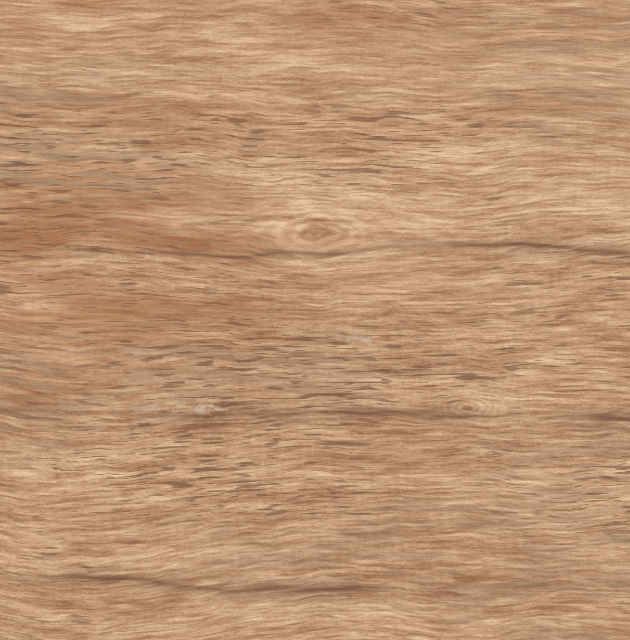
This texture is drawn by a WebGL 1 fragment shader. Its source:

```glsl
precision highp float;
// Weathered oak board: fine horizontal grain, knots, rusty stains and dark seams.

#define LIGHT_WOOD vec3(0.880, 0.735, 0.595)
#define DARK_WOOD vec3(0.585, 0.410, 0.290)
#define RUST vec3(0.640, 0.420, 0.285)
#define GREY vec3(0.625, 0.525, 0.430)
#define PORE vec3(0.430, 0.305, 0.225)
#define CHALK vec3(0.810, 0.740, 0.650)
#define BASE_TONE 0.655
#define GRAIN_CONTRAST 1.0
#define PORE_AMOUNT 0.60
#define STAIN_AMOUNT 0.65
#define WAVINESS 0.060

uniform vec2 u_resolution;

float hash(vec2 p) {
  return fract(sin(dot(p, vec2(127.1, 311.7))) * 43758.5453);
}

float noise(vec2 p) {
  vec2 i = floor(p), f = fract(p);
  f = f * f * (3.0 - 2.0 * f);
  return mix(mix(hash(i), hash(i + vec2(1.0, 0.0)), f.x),
             mix(hash(i + vec2(0.0, 1.0)), hash(i + vec2(1.0, 1.0)), f.x), f.y);
}

float fbm(vec2 p) {
  float sum = 0.0, amp = 0.533;
  for (int i = 0; i < 4; i++) {
    sum += amp * noise(p);
    p = p * 2.03 + vec2(17.3, 9.1);
    amp *= 0.5;
  }
  return sum;
}

// One fibre: noise along x with its own random shift
float fibre(float x, float row) {
  x += 40.0 * hash(vec2(row, 5.3));
  float i = floor(x);
  return mix(hash(vec2(i, row)), hash(vec2(i + 1.0, row)), smoothstep(0.0, 1.0, x - i));
}

// Staggered fibres blended from row to row
float streak(vec2 p) {
  float row = floor(p.y);
  return mix(fibre(p.x, row), fibre(p.x, row + 1.0), smoothstep(0.0, 1.0, p.y - row));
}

// Soft elliptical spot, 1 in the middle
float spot(vec2 p, vec2 centre, vec2 size) {
  vec2 d = (p - centre) / size;
  return exp(-dot(d, d));
}

// Pushes the grain coordinate aside around a knot
float knotBend(vec2 p, vec2 centre, vec2 size) {
  return (p.y - centre.y) * 0.58 * spot(p, centre, size);
}

// Tone change of a knot: pale lens, uneven rings, dark heart
float knotTone(vec2 p, vec2 centre, vec2 size) {
  vec2 d = (p - centre) / size;
  float r = length(d) + 0.30 * (fbm(p * vec2(22.0, 50.0)) - 0.5);
  float rings = sin(r * 32.0) * 0.17 * exp(-r * r * 2.0);
  return rings + 0.14 * exp(-r * r) - 0.40 * exp(-r * r * 22.0);
}

void main() {
  vec2 p = gl_FragCoord.xy / u_resolution.y;
  vec2 knotA = vec2(0.49, 0.632), sizeA = vec2(0.130, 0.058);
  vec2 knotB = vec2(0.73, 0.362), sizeB = vec2(0.060, 0.026);

  // Grain coordinates: long waves, small ripples and the flow around the knots
  vec2 g = p;
  g.y += WAVINESS * (noise(p * vec2(2.4, 2.2) + 4.7) - 0.5);
  g.y += 0.016 * (noise(p * vec2(7.0, 5.0) + 21.0) - 0.5);
  g.y += 0.005 * (noise(p * vec2(26.0, 18.0)) - 0.5);
  g.y -= knotBend(p, knotA, sizeA) + knotBend(p, knotB, sizeB);

  // Streaks from broad bands down to hair lines
  float tone = 0.50 * (fbm(g * vec2(1.7, 10.0) + 3.0) - 0.5);
  tone += 0.22 * (streak(g * vec2(6.0, 60.0)) - 0.5);
  tone += 0.34 * (streak(g * vec2(13.0, 150.0) + 8.0) - 0.5);
  tone += 0.50 * (streak(g * vec2(26.0, 290.0) + 31.0) - 0.5);
  tone += 0.36 * (streak(g * vec2(60.0, 470.0) + 77.0) - 0.5);
  tone += 0.26 * (noise(p * vec2(270.0, 500.0)) - 0.5);
  tone += knotTone(p, knotA, sizeA) + knotTone(p, knotB, sizeB);
  vec3 col = mix(DARK_WOOD, LIGHT_WOOD, clamp(BASE_TONE + GRAIN_CONTRAST * tone, 0.0, 1.1));

  // Rusty stains with ragged edges, strongest at the top and left
  float ragged = fbm(g * vec2(6.0, 30.0) + 13.0);
  float rust = spot(p, vec2(0.08, 0.645), vec2(0.30, 0.036));
  rust += 0.70 * spot(p, vec2(0.42, 0.975), vec2(0.65, 0.050));
  rust += 0.55 * spot(p, vec2(0.20, 0.835), vec2(0.22, 0.035));
  rust += 0.55 * spot(p, vec2(0.08, 0.510), vec2(0.24, 0.050));
  rust += 0.45 * smoothstep(0.46, 0.72, fbm(p * vec2(2.5, 8.0) + 40.0)) * (0.4 + p.y);
  rust *= smoothstep(0.28, 0.60, ragged) * (0.6 + 0.8 * streak(g * vec2(18.0, 200.0) + 15.0));
  col = mix(col, RUST, STAIN_AMOUNT * clamp(rust, 0.0, 1.0));

  // Grey weathering held in the streaks
  float grey = spot(p, vec2(0.08, 0.735), vec2(0.25, 0.055));
  grey += 0.6 * smoothstep(0.46, 0.70, fbm(p * vec2(2.0, 7.0) + 70.0));
  grey *= smoothstep(0.35, 0.75, streak(g * vec2(14.0, 170.0) + 55.0));
  col = mix(col, GREY, 0.60 * clamp(grey, 0.0, 1.0));

  // Three seams: broken, fibrous shadows rather than solid lines
  float fray = streak(g * vec2(16.0, 210.0) + 45.0);
  for (int i = 0; i < 3; i++) {
    float k = float(i);
    float d = p.y - 0.085 - 0.261 * k;
    d += 0.022 * (noise(vec2(p.x * 4.0, k * 7.0 + 2.0)) - 0.5) + 0.030 * (ragged - 0.5);
    float strength = smoothstep(0.25, 0.80, noise(vec2(p.x * 6.0 + 3.0, k * 5.0 + 1.0)));
    float seam = 0.35 * exp(-d * d / 0.00001) + 0.50 * fray * exp(-d * d / 0.00020);
    col = mix(col, PORE, seam * (0.25 + 0.75 * strength));
  }

  // Short thin dark pores, denser in some areas
  float density = smoothstep(0.30, 0.70, fbm(p * vec2(3.0, 9.0) + 90.0));
  float pores = smoothstep(0.72, 0.92, streak(g * vec2(24.0, 250.0) + 63.0));
  pores += 0.8 * smoothstep(0.72, 0.92, streak(g * vec2(45.0, 400.0) + 27.0));
  col = mix(col, PORE, PORE_AMOUNT * clamp(pores * (0.25 + 0.75 * density), 0.0, 1.0));

  // Chalky flecks in two worn places
  float worn = spot(p, vec2(0.30, 0.363), vec2(0.10, 0.009));
  worn += spot(p, vec2(0.58, 0.470), vec2(0.06, 0.007));
  float flecks = smoothstep(0.52, 0.68, fbm(p * vec2(70.0, 150.0) + 12.0));
  col = mix(col, CHALK, 0.75 * flecks * clamp(worn, 0.0, 1.0));

  gl_FragColor = vec4(col, 1.0);
}
```
